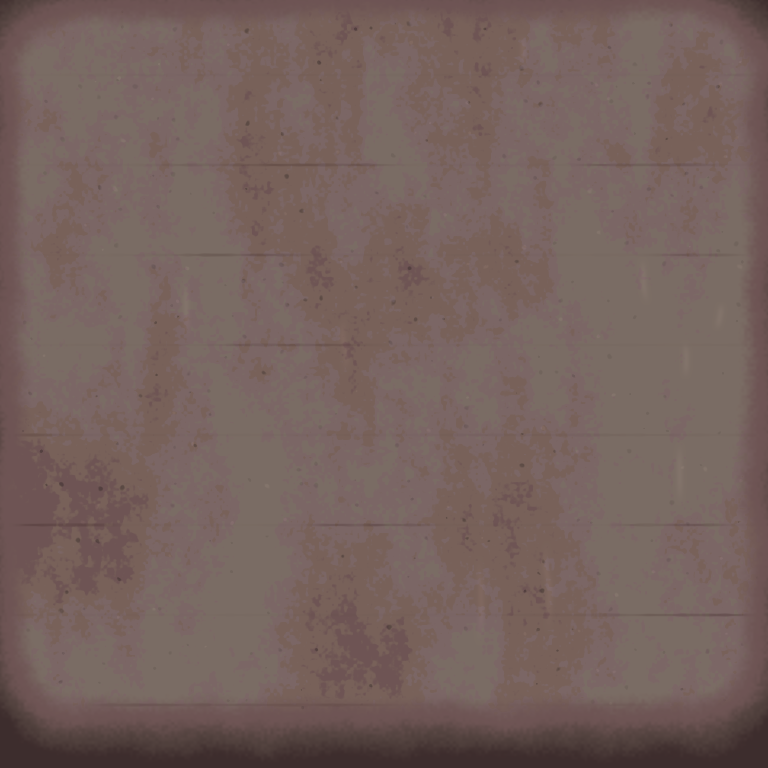
A Shadertoy shader for this texture:

```glsl
// A worn, dusky plaster panel: soft mauve, brown and grey blotches with dark rims.
// Layered value noise picks one of four tones; faint seams, specks and pale
// scratches lie on top, and a rounded-box distance darkens the border.

#define BLOTCH_SCALE vec2(5.0, 4.0)
#define STREAK_SCALE vec2(24.0, 6.0)
#define GRAIN_SCALE 240.0
#define SEAM_SPACING 0.1172
#define SEAM_OFFSET 0.082
#define SPECK_CELLS 42.0
#define SCRATCH_COUNT 9

const vec3 GREY  = vec3(0.480, 0.425, 0.392);
const vec3 MAUVE = vec3(0.482, 0.400, 0.398);
const vec3 BROWN = vec3(0.470, 0.382, 0.350);
const vec3 PLUM  = vec3(0.430, 0.330, 0.328);
const vec3 UMBER = vec3(0.320, 0.257, 0.242);
const vec3 SOOT  = vec3(0.240, 0.175, 0.175);

float hash(vec2 p) {
    vec3 q = fract(vec3(p.xyx) * 0.1031);
    q += dot(q, q.yzx + 33.33);
    return fract((q.x + q.y) * q.z);
}

float noise(vec2 p) {
    vec2 cell = floor(p), f = fract(p);
    f = f * f * (3.0 - 2.0 * f);
    return mix(mix(hash(cell), hash(cell + vec2(1, 0)), f.x),
               mix(hash(cell + vec2(0, 1)), hash(cell + vec2(1, 1)), f.x), f.y);
}

float fbm(vec2 p) {
    float sum = 0.0, amp = 0.5;
    for (int i = 0; i < 5; i++) {
        sum += amp * noise(p);
        p = p * 2.03 + 17.3;
        amp *= 0.5;
    }
    return sum / 0.97;
}

float roundBox(vec2 p, vec2 halfSize, float radius) {
    vec2 q = abs(p) - halfSize + radius;
    return length(max(q, 0.0)) + min(max(q.x, q.y), 0.0) - radius;
}

// Broad blotches, vertical streaks and mottling, brighter around the middle.
float surfaceTone(vec2 uv, float grain) {
    float tone = fbm(uv * BLOTCH_SCALE + 3.7);
    tone += 0.55 * (fbm(uv * STREAK_SCALE + 41.0) - 0.5);
    tone += 0.35 * (fbm(uv * 60.0 + 9.0) - 0.5);
    tone += 0.16 * (grain - 0.5);
    vec2 c = (uv - vec2(0.52, 0.47)) / vec2(0.24, 0.30);
    return tone + 0.15 * exp(-dot(c, c));
}

vec3 toneColor(float tone) {
    vec3 col = mix(PLUM, BROWN, smoothstep(0.25, 0.35, tone));
    col = mix(col, MAUVE, smoothstep(0.47, 0.53, tone));
    return mix(col, GREY, smoothstep(0.61, 0.67, tone));
}

// Broken horizontal hairlines at an even spacing.
float seams(vec2 uv) {
    float row = (uv.y - SEAM_OFFSET) / SEAM_SPACING;
    float id = floor(row + 0.5);
    float dist = abs(row - id) * SEAM_SPACING + 0.001 * (noise(uv * 90.0) - 0.5);
    float gaps = smoothstep(0.50, 0.80, noise(vec2(uv.x * 5.0 + id * 7.3, id * 3.1)));
    float wear = 0.45 + 0.55 * noise(vec2(uv.x * 45.0, id * 5.0));
    return (0.15 + gaps) * wear * (1.0 - smoothstep(0.0006, 0.0028, dist));
}

// Small smudged dots, one at most in each cell.
float specks(vec2 uv, float seed, float share) {
    vec2 p = uv * SPECK_CELLS + seed, cell = floor(p);
    vec2 center = 0.25 + 0.5 * vec2(hash(cell + 5.1), hash(cell + 8.7));
    vec2 d = fract(p) - center;
    d.x += 0.5 * (hash(cell + 2.9) - 0.5) * d.y;
    float radius = mix(0.07, 0.19, hash(cell + 13.0));
    float dist = length(d) + 0.08 * (noise(p * 7.0) - 0.5);
    return step(1.0 - share, hash(cell)) * (1.0 - smoothstep(0.3 * radius, radius, dist));
}

// Faint pale vertical strokes, tapered at both ends.
float scratches(vec2 uv) {
    float sum = 0.0;
    for (int i = 0; i < SCRATCH_COUNT; i++) {
        float k = float(i);
        vec2 center = 0.08 + 0.86 * vec2(hash(vec2(k, 2.0)), hash(vec2(k, 9.0)));
        vec2 d = uv - center;
        d.x += 0.006 * (noise(vec2(uv.y * 30.0, k)) - 0.5);
        float len = mix(0.02, 0.07, hash(vec2(k, 5.0)));
        sum += exp(-d.x * d.x / 0.00002) * (1.0 - smoothstep(0.2 * len, len, abs(d.y)));
    }
    return min(sum, 1.0);
}

void mainImage(out vec4 fragColor, in vec2 fragCoord) {
    vec2 uv = fragCoord / iResolution.xy;
    float grain = noise(uv * GRAIN_SCALE);
    float tone = surfaceTone(uv, grain);
    vec3 col = toneColor(tone);

    // Wear marks, denser in the darker patches
    float worn = 1.0 - smoothstep(0.35, 0.62, tone);
    col *= 1.0 - 0.17 * seams(uv) * vec3(0.8, 1.0, 1.0);
    col *= 1.0 - (0.08 + 0.16 * worn) * specks(uv, 0.0, 0.16);
    col *= 1.0 + 0.07 * specks(uv, 71.0, 0.05) + 0.06 * scratches(uv);

    // Sooty border, deepest along the bottom and in the corners
    float rim = roundBox(uv - vec2(0.5, 0.53), vec2(0.48, 0.455), 0.09);
    rim += 0.024 * (fbm(uv * 14.0) - 0.5) + 0.008 * (grain - 0.5);
    col = mix(col, PLUM, smoothstep(-0.022, 0.012, rim));
    col = mix(col, UMBER, smoothstep(0.012, 0.042, rim));
    col = mix(col, SOOT, smoothstep(0.036, 0.066, rim));
    fragColor = vec4(col, 1.0);
}
```
